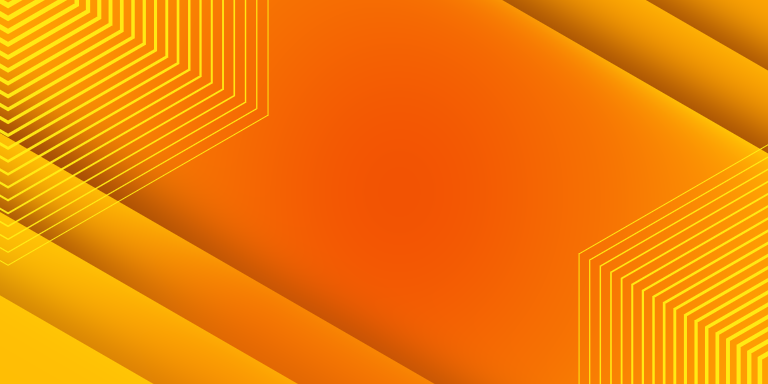
Give the GLSL for this background, as a Shadertoy shader.

```glsl
// Warm orange backdrop of overlapping diagonal panels with nested hexagon lines.
// Panels are half planes stacked from the far corner to the near one, each with
// a lit rim and a soft cast shadow; the lines are rings of a hexagon distance.

const vec2 ACROSS = vec2(0.5, 0.8660254);   // normal of the panel edges
const vec2 ALONG = vec2(0.8660254, -0.5);   // direction of the panel edges
const vec3 EMBER = vec3(0.95, 0.325, 0.01);
const vec3 ORANGE = vec3(0.97, 0.47, 0.01);
const vec3 AMBER = vec3(1.0, 0.63, 0.01);
const vec3 GOLD = vec3(1.0, 0.78, 0.02);
const vec3 LEMON = vec3(1.0, 0.93, 0.08);
const vec3 SHADOW = vec3(0.58, 0.25, 0.02);

// Lays a panel over what is below; gap is the signed distance past its edge.
vec3 layPanel(vec3 below, vec3 face, float gap, float glow, float glowReach,
              float shade, float shadeReach, float pixel) {
    float outside = max(gap, 0.0) / shadeReach;
    float inside = max(-gap, 0.0) / glowReach;
    vec3 shaded = mix(below, SHADOW, shade * exp(-outside * outside - 0.5 * outside));
    vec3 lit = mix(face, GOLD, glow * exp(-inside));
    return mix(lit, shaded, clamp(gap / pixel + 0.5, 0.0, 1.0));
}

// Distance measure whose level sets are hexagons with upright sides.
float hexRadius(vec2 p) {
    p = abs(p);
    return max(p.x, dot(p, ACROSS));
}

// Coverage of nested hexagon lines that thicken toward the centre.
float hexLines(vec2 p, float outer, float spacing, float pixel) {
    float radius = hexRadius(p);
    float ring = max(floor((outer - radius) / spacing + 0.5), 0.0);
    float offset = abs(radius - outer + ring * spacing);
    float halfWidth = 0.0013 + 0.00027 * ring;
    return clamp((halfWidth - offset) / pixel + 0.5, 0.0, 1.0);
}

// Radial glow of the wide middle panel.
vec3 middleFace(vec2 p) {
    float r = length((p - vec2(1.04, 0.5)) * vec2(1.0, 0.85));
    vec3 face = mix(EMBER, ORANGE, smoothstep(0.0, 0.72, r));
    return mix(face, AMBER, smoothstep(0.5, 1.1, r));
}

void mainImage(out vec4 fragColor, in vec2 fragCoord) {
    vec2 p = fragCoord / iResolution.y;
    p.x *= 2.0 * iResolution.y / iResolution.x;
    float pixel = 1.0 / iResolution.y;
    float depth = dot(p, ACROSS);
    float run = dot(p, ALONG);
    float fade = smoothstep(-0.25, 0.55, run);

    // Upper right panels
    vec3 color = mix(AMBER, GOLD, 0.15);
    color = layPanel(color, AMBER, depth - 1.707, 0.45, 0.05, 0.72, 0.10, pixel);

    // Middle panel, its rim brightening to the right
    float rim = mix(0.45, 0.95, smoothstep(0.6, 1.4, run));
    color = layPanel(color, middleFace(p), depth - 1.52, rim, 0.05, 0.75, 0.11, pixel);

    // Lower left panels, turning from gold to orange along their length
    vec3 upperFace = mix(mix(AMBER, GOLD, 0.45), mix(EMBER, ORANGE, 0.8), fade);
    color = layPanel(color, upperFace, depth - 0.566, 0.8 - 0.55 * fade, 0.06,
                     0.85 - 0.4 * fade, 0.13 - 0.04 * fade, pixel);
    vec3 lowerFace = mix(mix(AMBER, GOLD, 0.75), mix(ORANGE, AMBER, 0.65), fade);
    color = layPanel(color, lowerFace, depth - 0.388, 0.85 - 0.4 * fade, 0.06,
                     0.75 - 0.55 * fade, 0.10, pixel);
    vec3 cornerFace = mix(AMBER, GOLD, 0.75);
    color = layPanel(color, cornerFace, depth - 0.20, 0.8, 0.06,
                     0.4 - 0.15 * fade, 0.10, pixel);

    // Hexagon lines in two opposite corners
    float lines = hexLines(p - vec2(0.021, 1.091), 0.677, 0.0293, pixel);
    lines = max(lines, hexLines(p - vec2(2.185, -0.052), 0.677, 0.0277, pixel));
    color = mix(color, LEMON, 0.95 * lines);

    fragColor = vec4(color, 1.0);
}
```
